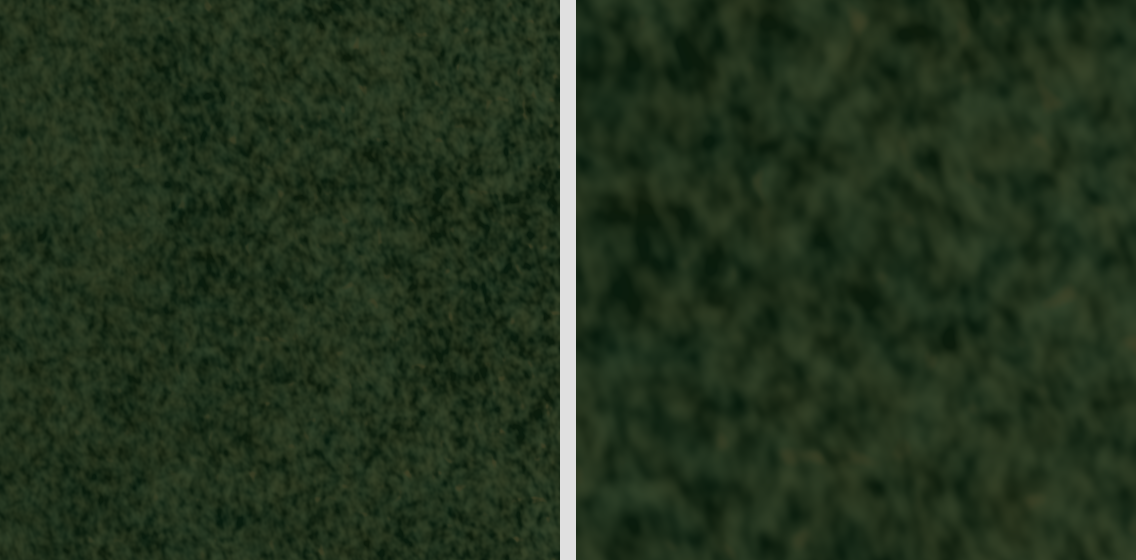
Left, the full canvas; right, a detail of the centre.
This texture is drawn by a WebGL 2 fragment shader. Its source:

```glsl
#version 300 es
precision highp float;
// Dark, soft moss or short turf: blurred, rounded grains a little taller than
// wide, made of warped gradient noise, with deep pits between the clumps.
// Slow noise adds shade and hue patches; sparse flecks add dry, tan tips.
uniform vec2 u_resolution;
out vec4 fragColor;

// Unit gradient at a lattice point
vec2 gradient(vec2 cell) {
    vec3 h = fract(cell.xyx * vec3(0.1031, 0.1030, 0.0973));
    h += dot(h, h.yzx + 33.33);
    float angle = 6.2832 * fract((h.x + h.y) * h.z);
    return vec2(cos(angle), sin(angle));
}

// Gradient noise, roughly -0.7 to 0.7
float noise(vec2 p) {
    vec2 cell = floor(p), f = p - cell;
    vec2 u = f * f * f * (f * (f * 6.0 - 15.0) + 10.0);
    vec2 e = vec2(0.0, 1.0);
    float bottom = mix(dot(gradient(cell), f),
                       dot(gradient(cell + e.yx), f - e.yx), u.x);
    float top = mix(dot(gradient(cell + e.xy), f - e.xy),
                    dot(gradient(cell + e.yy), f - e.yy), u.x);
    return mix(bottom, top, u.y);
}

// Octaves turned against each other to hide the lattice
float grains(vec2 p) {
    const mat2 turn = mat2(0.8, 0.6, -0.6, 0.8);
    float sum = 0.0, weight = 0.95;
    for (int i = 0; i < 3; i++) {
        sum += weight * noise(p);
        p = turn * p * 1.5 + 17.3;
        weight *= 0.68;
    }
    return sum;
}

void main() {
    vec2 uv = gl_FragCoord.xy / u_resolution;
    vec2 p = gl_FragCoord.xy / min(u_resolution.x, u_resolution.y);

    // Slight, uneven lean of the grains
    vec2 q = p + 0.006 * vec2(noise(p * 13.0 + 3.7), noise(p * 13.0 + 41.2));
    q.x += 0.12 * q.y;

    // Fine grains over clumps and broad patches
    float fine = grains(q * vec2(56.0, 44.0) + 5.0);
    float clumps = noise(q * vec2(24.0, 20.0) + 61.0);
    float patches = noise(p * 11.0 + 23.0) + 0.9 * noise(p * 4.0 + 97.0);
    float relief = 0.86 * fine + 0.5 * clumps + 0.38 * patches;

    // Hollows run deeper than the tips rise, more so to the right
    relief *= mix(0.85, 1.15, uv.x);
    float tone = clamp(0.62 + relief - 0.3 * relief * relief, -0.15, 1.3);
    vec3 color = mix(vec3(0.058, 0.125, 0.06), vec3(0.172, 0.232, 0.138), tone);

    // Drift between olive and bluish green
    float hue = 0.6 * noise(p * 7.0 + 83.0) + noise(q * vec2(40.0, 34.0) + 29.0);
    color += vec3(0.018, 0.0, -0.008) * hue;

    // Scattered dry tips
    float fleck = smoothstep(0.3, 0.6, noise(q * vec2(46.0, 42.0) + 131.0));
    fleck *= smoothstep(0.35, 1.0, tone) * mix(0.4, 1.0, uv.x);
    color = mix(color, vec3(0.30, 0.28, 0.16), 0.65 * fleck);

    fragColor = vec4(max(color, 0.0), 1.0);
}
```
